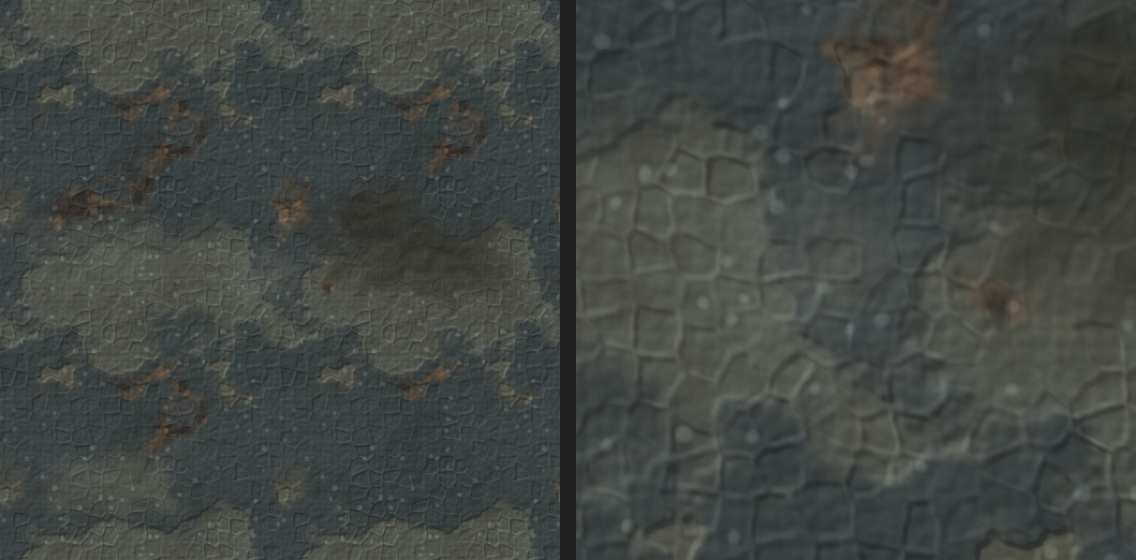
Left: the whole. Right: its middle third, enlarged.
A Shadertoy shader for this texture:

```glsl
// Weathered slate metal: one tile of flaking olive coating and rust, repeated 2 by 2.
// Wrapping value noise and cellular noise shape the tile and give it embossed light;
// broad smears laid over the whole canvas make the four repeats differ.

vec2 hash2(vec2 p) {
    return fract(sin(vec2(dot(p, vec2(127.1, 311.7)), dot(p, vec2(269.5, 183.3)))) * 4375.85);
}

// Value noise that wraps after "period" lattice cells
float noise(vec2 p, vec2 period) {
    vec2 i = floor(p), f = fract(p);
    f = f * f * (3.0 - 2.0 * f);
    float a = hash2(mod(i, period)).x;
    float b = hash2(mod(i + vec2(1, 0), period)).x;
    float c = hash2(mod(i + vec2(0, 1), period)).x;
    float d = hash2(mod(i + 1.0, period)).x;
    return mix(mix(a, b, f.x), mix(c, d, f.x), f.y);
}

float fbm(vec2 t, float cells) {
    float sum = 0.0, weight = 0.5;
    for (int k = 0; k < 5; k++) {
        sum += weight * noise(t * cells, vec2(cells));
        cells *= 2.0;
        weight *= 0.5;
    }
    return sum / 0.97;
}

// Wrapping cellular noise: nearest distance, gap to the second, cell value
vec3 cellular(vec2 t, float cells) {
    vec2 p = t * cells, i = floor(p);
    float near = 9.0, second = 9.0, id = 0.0;
    for (int y = -1; y <= 1; y++)
    for (int x = -1; x <= 1; x++) {
        vec2 g = i + vec2(x, y), h = hash2(mod(g, cells));
        float d = length(g + 0.15 + 0.7 * h - p);
        if (d < near) { second = near; near = d; id = fract(h.x * 7.0 + h.y * 5.0); }
        else second = min(second, d);
    }
    return vec3(near, second - near, id);
}

// Soft tilted ellipse: 1 inside, 0 outside
float blob(vec2 d, vec2 radius, float tilt) {
    float c = cos(tilt), s = sin(tilt);
    return 1.0 - smoothstep(0.25, 1.15, length(vec2(c * d.x + s * d.y, c * d.y - s * d.x) / radius));
}

// Shortest offset to a centre inside the repeating tile
vec2 wrapTo(vec2 t, vec2 centre) { return fract(t - centre + 0.5) - 0.5; }

vec2 warp(vec2 t) { return vec2(fbm(t, 9.0), fbm(t + 0.37, 9.0)) - 0.5; }

// Loose flakes left on the bare metal
float flakes(vec2 t) {
    return max(max(blob(wrapTo(t, vec2(0.19, 0.63)), vec2(0.12, 0.06), 0.4),
                   blob(wrapTo(t, vec2(0.83, 0.61)), vec2(0.13, 0.08), -0.8)),
               blob(wrapTo(t, vec2(0.01, 0.27)), vec2(0.07, 0.13), 0.1));
}

// Amount of coating: a worn band across the tile, plus flakes
float coating(vec2 t) {
    float band = 0.45 + 0.24 * cos(6.2832 * (t.y - 0.91));
    return band + 1.0 * (fbm(t, 5.0) - 0.5) + 0.35 * flakes(t + 0.16 * warp(t));
}

float height(vec2 t) {
    vec3 blister = cellular(t + 0.05 * warp(t), 19.0);
    float pits = cellular(t, 47.0).x;
    return 0.42 * smoothstep(0.49, 0.55, coating(t))
         + 0.32 * blister.z * smoothstep(0.0, 0.25, blister.y)
         + 0.22 * pits + 0.5 * fbm(t, 32.0);
}

void mainImage(out vec4 fragColor, in vec2 fragCoord) {
    vec2 uv = fragCoord / iResolution.xy;
    vec2 t = uv * 2.0;
    vec2 bend = warp(t);
    vec2 w = t + 0.18 * bend;
    vec2 s = uv + 0.10 * bend;
    float grain = fbm(t + 0.71, 24.0);
    float cloud = fbm(t + 0.53, 4.0);

    // Smears that belong to the canvas rather than the tile
    float pale = max(blob(s - vec2(0.28, 0.53), vec2(0.30, 0.09), -0.15),
                     blob(s - vec2(0.22, 0.14), vec2(0.18, 0.09), 0.1));
    float soot = max(blob(s - vec2(0.75, 0.54), vec2(0.26, 0.09), -0.25),
                     blob(s - vec2(0.67, 0.62), vec2(0.09, 0.08), 0.6));
    float bare = max(blob(s - vec2(0.35, 0.40), vec2(0.09, 0.04), -0.1),
                     blob(s - vec2(0.34, 0.12), vec2(0.05, 0.12), 0.0));

    // Slate metal with faint vertical streaks, under the olive coating
    float streak = noise(t * vec2(64, 9), vec2(64, 9));
    vec3 slate = mix(vec3(0.185, 0.208, 0.205), vec3(0.265, 0.298, 0.305), 0.5 * cloud + 0.3 * grain + 0.2 * streak);
    vec3 olive = mix(vec3(0.255, 0.26, 0.225), vec3(0.385, 0.405, 0.375), 0.55 * cloud + 0.45 * grain);
    float coat = smoothstep(0.42, 0.60, coating(t));
    coat = mix(max(coat, 0.9 * pale), 0.0, 0.8 * bare);
    vec3 color = mix(slate, olive, coat);
    color = mix(color, vec3(0.33, 0.315, 0.265), 0.45 * flakes(w));
    color += 0.035 * pale * (grain + cloud - 0.5);

    // Rust: two patches per tile, one missing at lower right, and lone stains
    float lowerRight = step(0.5, uv.x) * step(uv.y, 0.5);
    float rust = blob(wrapTo(w, vec2(0.51, 0.66)), vec2(0.14, 0.07), 0.1);
    rust = max(rust, (1.0 - lowerRight) * blob(wrapTo(w, vec2(0.63, 0.49)), vec2(0.15, 0.085), 0.75));
    rust = max(rust, 0.8 * blob(s - vec2(0.20, 0.665), vec2(0.16, 0.05), 0.5));
    rust = max(rust, 0.7 * blob(s - vec2(0.505, 0.63), vec2(0.035, 0.07), -0.1));
    rust = max(rust, 0.6 * blob(s - vec2(0.60, 0.50), vec2(0.04, 0.02), 0.0));
    vec3 rustColor = mix(vec3(0.17, 0.125, 0.10), vec3(0.46, 0.34, 0.24), smoothstep(0.3, 0.72, grain));
    color = mix(color, rustColor, 0.8 * rust * smoothstep(0.25, 0.6, fbm(t + 0.19, 16.0)));

    // Sooty smear with flowing lines
    float flow = sin(150.0 * (s.y + 0.03 * sin(13.0 * s.x)) + 9.0 * cloud);
    color = mix(color, vec3(0.205, 0.205, 0.175) + 0.018 * flow + 0.08 * (grain - 0.5), 0.8 * soot);

    // Embossed light from the lower right, then small pale chips
    float relief = height(t) - height(t + vec2(0.005, -0.007));
    color *= 1.0 + clamp(relief, -0.35, 0.5) * 0.75 * (1.0 - 0.6 * soot) * (1.0 - 0.35 * pale);
    vec3 chip = cellular(t + 0.02 * bend, 29.0);
    float glint = step(0.88, chip.z) * (1.0 - smoothstep(0.10, 0.34, chip.x + 0.3 * (grain - 0.5)));
    color += vec3(0.085, 0.095, 0.095) * glint * (1.0 - soot);

    fragColor = vec4(color, 1.0);
}
```
